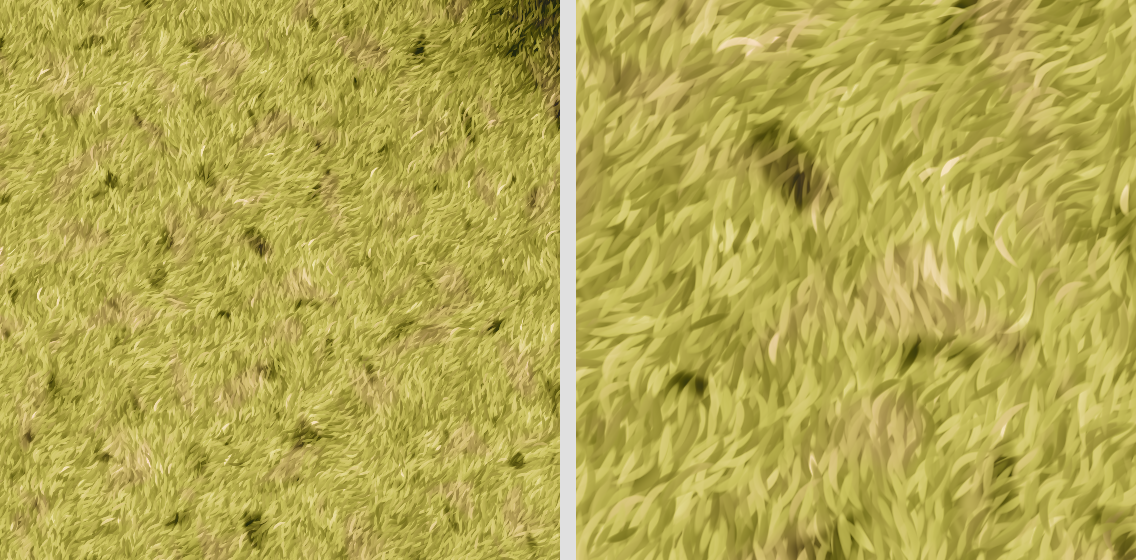
Left: the whole. Right: its middle third, enlarged.
This texture is drawn by a WebGL 2 fragment shader. Its source:

```glsl
#version 300 es
precision highp float;
// Sunlit mossy grass: layers of short curved blades with dark gaps and pale tufts.

uniform vec2 u_resolution;
out vec4 fragColor;

const int LAYERS = 10;
const float CELLS = 45.0;         // blade cells across the canvas
const float BLADE_LENGTH = 0.85;  // half length, in cells
const float BLADE_WIDTH = 0.13;   // half width, in cells

// Tones from deep shade to bleached straw
const vec3 TONES[8] = vec3[8](
    vec3(0.14, 0.15, 0.06), vec3(0.32, 0.29, 0.05),
    vec3(0.48, 0.44, 0.13), vec3(0.61, 0.56, 0.22),
    vec3(0.71, 0.66, 0.30), vec3(0.80, 0.75, 0.38),
    vec3(0.86, 0.80, 0.49), vec3(0.95, 0.90, 0.70));

vec3 hash3(vec2 p) {
    vec3 q = fract(p.xyx * vec3(0.1031, 0.1030, 0.0973));
    q += dot(q, q.yxz + 33.33);
    return fract((q.xxy + q.yzz) * q.zyx);
}

// Layered sines, turned and warped at each step; roughly -1 to 1
float waves(vec2 p) {
    float sum = 0.0;
    for (int i = 0; i < 4; i++) {
        sum += sin(p.x) * sin(p.y + 1.3);
        p = mat2(0.80, 0.60, -0.60, 0.80) * p * 1.37 + 0.9 * sin(p.yx) + 2.7;
    }
    return 0.5 * sum;
}

vec3 toneColor(float tone) {
    vec3 color = TONES[0];
    for (int i = 0; i < 7; i++) {
        color = mix(color, TONES[i + 1], clamp(tone - float(i), 0.0, 1.0));
    }
    return color;
}

// x: coverage, y: signed position across the blade
vec2 blade(vec2 offset, float angle, float bend, float halfLength, float halfWidth) {
    vec2 dir = vec2(cos(angle), sin(angle));
    float along = dot(offset, dir);
    float across = dot(offset, vec2(-dir.y, dir.x)) + bend * along * along;
    vec2 q = vec2(along / halfLength, across / halfWidth);
    return vec2(smoothstep(0.0, 0.7, 1.0 - dot(q, q)), q.y);
}

// Paints one layer of blades over ground, where x is tone and y is warmth
vec2 paintLayer(vec2 ground, vec2 p, float lean, float layer) {
    vec2 shift = hash3(vec2(layer, 7.0)).xy * 50.0;
    vec2 q = p * CELLS + shift;
    float halfWidth = BLADE_WIDTH * mix(1.2, 0.9, p.y);
    for (int y = -1; y <= 1; y++) {
        for (int x = -1; x <= 1; x++) {
            vec2 cell = floor(q) + vec2(x, y);
            vec3 place = hash3(cell + layer * 71.0);
            vec3 look = hash3(cell + layer * 37.0 + 211.0);
            vec2 center = cell + place.xy;
            float angle = lean + (place.z - 0.5) * 1.1;
            float size = mix(0.6, 1.0, look.z);
            vec2 shape = blade(q - center, angle, (look.y - 0.5) * 0.8,
                               BLADE_LENGTH * size, halfWidth);
            if (shape.x > 0.01) {
                float clump = waves((center - shift) / CELLS * 48.0);
                float straw = smoothstep(0.955, 1.0, look.y);
                float tone = 4.3 + (look.x - 0.5) * 3.5 + 0.75 * clump
                           + 1.5 * straw + 0.3 * shape.y;
                float warmth = 0.5 * look.z * look.z + straw;
                ground = mix(ground, vec2(tone, warmth), shape.x * 0.85);
            }
        }
    }
    return ground;
}

void main() {
    vec2 p = gl_FragCoord.xy / u_resolution;

    // Blades lean up to the right, swerving from place to place
    float lean = 1.05 + 0.55 * waves(p * 13.0 + 4.0);
    vec2 ground = vec2(3.2 + 0.8 * waves(p * 90.0), 0.2);
    for (int i = 0; i < LAYERS; i++) {
        ground = paintLayer(ground, p, lean, float(i) + 1.0);
    }

    // Broad light, dark gaps and a shaded upper right corner
    float gaps = smoothstep(0.55, 1.15, waves(p * vec2(34.0, 26.0) + 11.0));
    float corner = distance(p, vec2(1.0));
    float shade = 3.2 * exp(-corner * corner * 45.0) + 0.6 * exp(-corner * corner * 6.0);
    float tone = ground.x + 0.3 * waves(p * 9.0 + 2.0) - 1.9 * gaps - shade;

    // Dry patches shift the green toward tan
    float dry = smoothstep(0.1, 1.0, waves(p * 22.0 + 31.0));
    float warmth = clamp(ground.y * 0.5 + dry * 0.6, 0.0, 1.0);
    vec3 color = toneColor(tone + 0.1);
    color += mix(vec3(-0.012, 0.008, -0.02), vec3(0.03, -0.02, 0.08), warmth);

    fragColor = vec4(clamp(color, 0.0, 1.0), 1.0);
}
```
